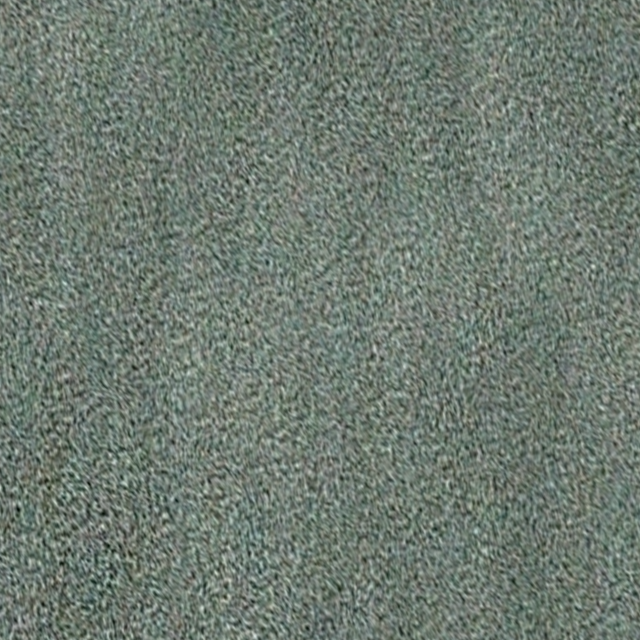
Write a WebGL 2 fragment shader that draws this texture.

```glsl
#version 300 es
precision highp float;
// Grey-green woven cloth: fine slanted fibre grain over soft vertical shading.
// Two stretched gradient-noise grains with different slants are blended by a
// slow mask, then tinted with faint teal, pink and olive colour blotches.

#define BASE_COLOR vec3(0.435, 0.482, 0.444)
#define GRAIN_SCALE vec2(150.0, 92.0)   // cells across and along the fibres
#define GRAIN_CONTRAST 0.345
#define FINE_SHARE 0.6                  // strength of the finer grain
#define CLUMP_SHARE 0.18                // strength of the coarser clumps
#define STEEP_SLANT 0.25                // lean from vertical, as a tangent
#define WIDE_SLANT 0.75
#define STREAK_STRENGTH 0.05
#define SHADE_STRENGTH 0.05
#define TINT_STRENGTH 0.034

uniform vec2 u_resolution;
out vec4 fragColor;

// Integer hash giving a pseudo-random gradient for a lattice corner.
vec2 cornerGradient(ivec2 cell, uint seed) {
    uvec2 v = uvec2(cell) * 1664525u + uvec2(seed * 747796405u + 1013904223u);
    v.x += v.y * 1664525u;
    v.y += v.x * 1664525u;
    v ^= v >> 16u;
    v.x += v.y * 1664525u;
    v.y += v.x * 1664525u;
    v ^= v >> 16u;
    return (vec2(v & 65535u) / 32767.5 - 1.0) * 1.22;
}

float corner(ivec2 cell, vec2 f, ivec2 offset, uint seed) {
    return dot(cornerGradient(cell + offset, seed), f - vec2(offset));
}

// Gradient noise centred on zero.
float noise(vec2 p, uint seed) {
    ivec2 cell = ivec2(floor(p));
    vec2 f = fract(p);
    vec2 w = f * f * f * (f * (f * 6.0 - 15.0) + 10.0);
    float low = mix(corner(cell, f, ivec2(0, 0), seed),
                    corner(cell, f, ivec2(1, 0), seed), w.x);
    float high = mix(corner(cell, f, ivec2(0, 1), seed),
                     corner(cell, f, ivec2(1, 1), seed), w.x);
    return mix(low, high, w.y);
}

// Short fibres leaning to the left as they rise.
float fibres(vec2 p, float slant, uint seed) {
    vec2 along = normalize(vec2(-slant, 1.0));
    vec2 across = vec2(along.y, -along.x);
    vec2 q = vec2(dot(p, across), dot(p, along)) * GRAIN_SCALE;
    return noise(q, seed) + FINE_SHARE * noise(q * 1.43 + 7.3, seed + 1u);
}

// Blotches of one tint axis, coarse to fine.
float blotches(vec2 p, uint seed) {
    return 0.8 * noise(p * vec2(16.0, 9.0), seed)
         + noise(p * vec2(38.0, 28.0), seed + 1u)
         + noise(p * vec2(85.0, 70.0), seed + 2u);
}

void main() {
    vec2 uv = gl_FragCoord.xy / u_resolution.y;

    // Grain, bent a little so that the rows wander.
    vec2 bend = vec2(noise(uv * 16.0, 1u), noise(uv * 16.0, 2u)) * 0.005;
    vec2 p = uv + bend;
    float turn = smoothstep(-0.25, 0.25, noise(uv * vec2(9.0, 7.0), 3u));
    float grain = fibres(p, STEEP_SLANT, 10u) * sqrt(1.0 - turn)
                + fibres(p, WIDE_SLANT, 20u) * sqrt(turn)
                + CLUMP_SHARE * noise(p * vec2(75.0, 48.0), 25u);

    // Stronger relief toward the lower left, with slow variation.
    float relief = 0.93 + 0.3 * (1.0 - smoothstep(0.1, 0.75, length(uv)))
                 + 0.25 * noise(uv * vec2(9.0, 7.0), 30u);

    // Vertical streaks and broad light and dark areas.
    float streaks = noise(uv * vec2(15.0, 3.5), 40u)
                  + 0.6 * noise(uv * vec2(34.0, 9.0), 41u);
    vec2 fromCentre = uv - vec2(0.46, 0.5);
    float centreLight = exp(-6.0 * dot(fromCentre, fromCentre));
    float shade = noise(uv * vec2(4.5, 2.5), 42u) + 0.7 * (centreLight - 0.45);

    float light = grain * relief * GRAIN_CONTRAST
                + streaks * STREAK_STRENGTH + shade * SHADE_STRENGTH;

    // Teal to pink and olive to blue tints, neutral in brightness.
    vec3 tint = blotches(uv, 50u) * vec3(0.85, -0.32, 0.05)
              + blotches(uv + 3.7, 60u) * vec3(0.25, 0.02, -0.85);

    vec3 color = BASE_COLOR + light + tint * TINT_STRENGTH;
    fragColor = vec4(clamp(color, 0.0, 1.0), 1.0);
}
```
